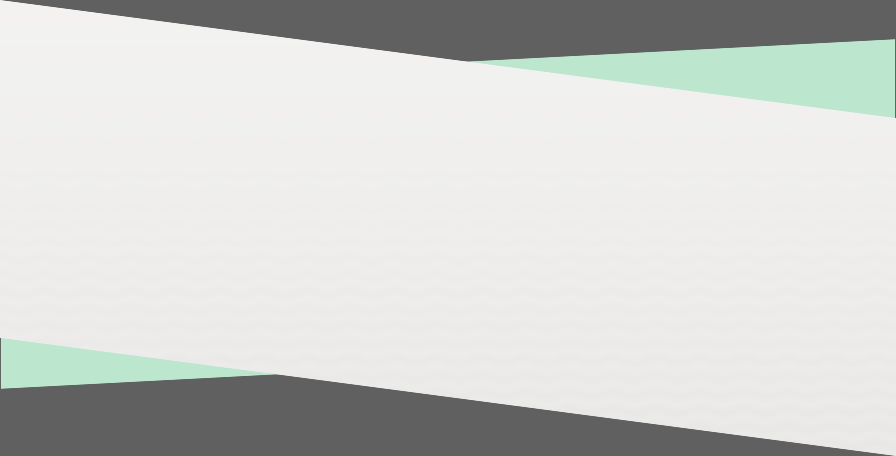
Reproduce this background procedurally as a Shadertoy shader.

```glsl
const vec3 SLATE = vec3(0.378);
const vec3 MINT = vec3(0.741, 0.902, 0.812);
const vec3 PAPER_TOP = vec3(0.953, 0.951, 0.947);
const vec3 PAPER_BOTTOM = vec3(0.914, 0.911, 0.906);

// Signed height above a sloped line, scaled to perpendicular distance
float aboveLine(vec2 p, float start, float slope) {
    return (p.y - start - slope * p.x) / sqrt(1.0 + slope * slope);
}

// Positive inside a slanted band bounded by two parallel lines
float slantedBand(vec2 p, float low, float high, float slope) {
    return min(aboveLine(p, low, slope), -aboveLine(p, high, slope));
}

float coverage(float dist, float pixel) {
    return smoothstep(-0.5 * pixel, 0.5 * pixel, dist);
}

// Softly rounded horizontal ripples in the range -1 to 1
float ripples(vec2 p, float wavelength, float spacing, float amplitude) {
    float zigzag = abs(fract(p.x / wavelength) - 0.5) * 2.0;
    float crest = amplitude * smoothstep(0.0, 1.0, zigzag);
    return cos(6.28318 * (p.y - crest) / spacing);
}

vec3 paper(vec2 p) {
    vec3 base = mix(PAPER_BOTTOM, PAPER_TOP, clamp(p.y, 0.0, 1.0));
    float strength = 0.005 * smoothstep(0.85, 0.15, p.y);
    return base + strength * ripples(p, 0.096, 0.037, 0.012);
}

void mainImage(out vec4 fragColor, in vec2 fragCoord) {
    vec2 p = fragCoord / iResolution.y;
    float aspect = iResolution.x / iResolution.y;
    float pixel = 1.0 / iResolution.y;

    // Mint band, with a hairline margin at both sides
    float mintBand = slantedBand(p, 0.1474, 0.8115, 0.1025 / aspect);
    float margin = min(p.x, aspect - p.x) - 0.002;
    vec3 color = mix(SLATE, MINT, coverage(min(mintBand, margin), pixel));

    // Paper band crossing in front
    float paperBand = slantedBand(p, 0.259, 1.0, -0.259 / aspect);
    color = mix(color, paper(p), coverage(paperBand, pixel));

    fragColor = vec4(color, 1.0);
}
```
